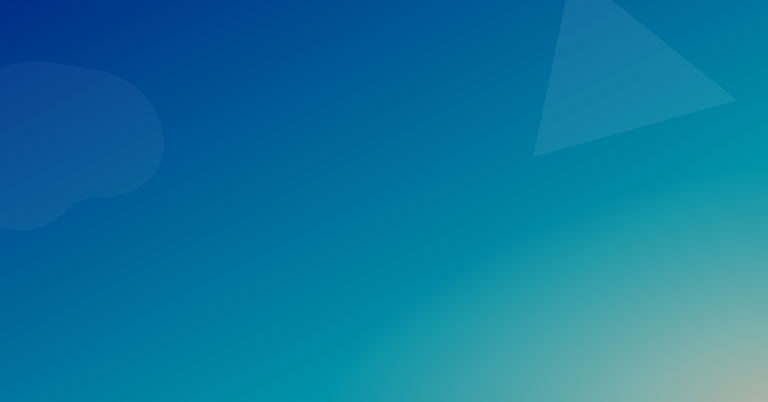
Write a Shadertoy shader that draws this background.

```glsl
const vec3 DEEP_BLUE = vec3(0.0, 0.18, 0.53);
const vec3 TEAL = vec3(0.0, 0.575, 0.655);
const vec3 SAGE = vec3(0.49, 0.69, 0.67);
const vec3 SAND = vec3(0.67, 0.70, 0.65);
const vec3 VEIL = vec3(0.85, 0.90, 1.0);

const float TEAL_STOP = 0.70;               // end of the blue ramp along the diagonal
const vec2 GLOW_REACH = vec2(0.583, 0.590); // share of canvas width and height
const float GLOW_POWER = 1.5;               // 1 is a diamond, 2 an ellipse
const float SAGE_STOP = 0.70;

// Shapes are placed in units of the canvas height
const vec2 TRI_LEFT = vec2(1.326, 0.609);
const vec2 TRI_RIGHT = vec2(1.833, 0.751);
const vec2 TRI_TOP = vec2(1.424, 1.078);
const float TRI_OPACITY = 0.085;

const vec2 BLOB_CENTER = vec2(0.124, 0.639);
const float BLOB_RADIUS = 0.234;
const float BLOB_OPACITY = 0.045;

// Cosine and sine weights of the blob outline, lowest frequency first
const int WAVES = 6;
const vec2 BLOB_WAVES[WAVES] = vec2[WAVES](
    vec2(-0.0090, 0.0107), vec2(0.0403, 0.0167), vec2(0.0174, 0.0017),
    vec2(0.0040, -0.0044), vec2(-0.0010, -0.0027), vec2(-0.0020, -0.0017));

// Signed distance to the line a-b, negative on its left
float lineDistance(vec2 p, vec2 a, vec2 b) {
    vec2 dir = normalize(b - a);
    return dot(p - a, vec2(dir.y, -dir.x));
}

float triangleDistance(vec2 p) {
    return max(lineDistance(p, TRI_LEFT, TRI_RIGHT),
           max(lineDistance(p, TRI_RIGHT, TRI_TOP),
               lineDistance(p, TRI_TOP, TRI_LEFT)));
}

// Circle whose radius ripples with the angle
float blobDistance(vec2 p) {
    vec2 q = p - BLOB_CENTER;
    float angle = atan(q.y, q.x);
    float radius = BLOB_RADIUS;
    for (int i = 0; i < WAVES; i++) {
        float phase = float(i + 1) * angle;
        radius += dot(BLOB_WAVES[i], vec2(cos(phase), sin(phase)));
    }
    return length(q) - radius;
}

float coverage(float dist) {
    float pixel = 1.0 / iResolution.y;
    return 1.0 - smoothstep(-0.75 * pixel, 0.75 * pixel, dist);
}

vec3 backdrop(vec2 uv) {
    // Diagonal ramp from the top left corner
    float ramp = 0.5 * (uv.x + 1.0 - uv.y);
    vec3 color = mix(DEEP_BLUE, TEAL, clamp(ramp / TEAL_STOP, 0.0, 1.0));

    // Warm glow in the bottom right corner
    vec2 offset = pow(abs(vec2(1.0 - uv.x, uv.y)) / GLOW_REACH, vec2(GLOW_POWER));
    float glow = max(1.0 - pow(offset.x + offset.y, 1.0 / GLOW_POWER), 0.0);
    color = mix(color, SAGE, min(glow / SAGE_STOP, 1.0));
    return mix(color, SAND, max(glow - SAGE_STOP, 0.0) / (1.0 - SAGE_STOP));
}

void mainImage(out vec4 fragColor, in vec2 fragCoord) {
    vec2 p = fragCoord / iResolution.y;
    vec3 color = backdrop(fragCoord / iResolution.xy);

    // Translucent shapes
    color = mix(color, VEIL, BLOB_OPACITY * coverage(blobDistance(p)));
    color = mix(color, VEIL, TRI_OPACITY * coverage(triangleDistance(p)));

    fragColor = vec4(color, 1.0);
}
```
